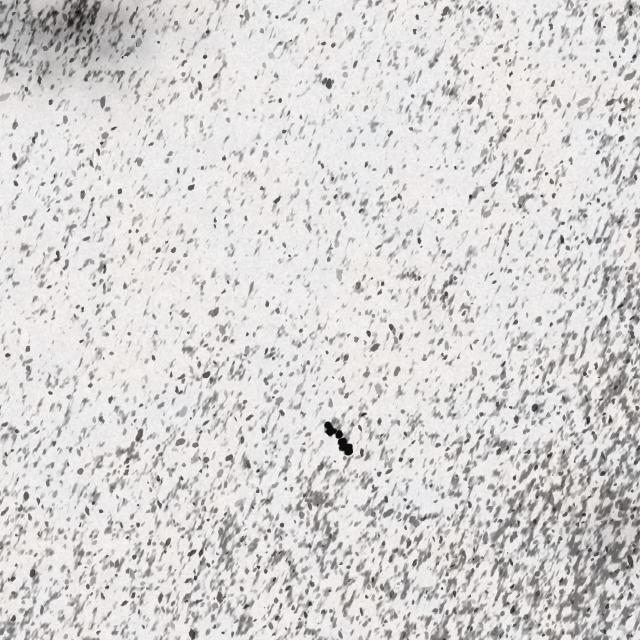
Give the GLSL for this texture, as a Shadertoy shader.

```glsl
// Weathered white plaster with slanted dark pits, grey grime and worn edges.

float hash(vec2 p) {
    vec3 q = fract(vec3(p.xyx) * 0.1031);
    q += dot(q, q.yzx + 33.33);
    return fract((q.x + q.y) * q.z);
}

float noise(vec2 p) {
    vec2 i = floor(p), f = fract(p);
    f = f * f * (3.0 - 2.0 * f);
    return mix(mix(hash(i), hash(i + vec2(1, 0)), f.x),
               mix(hash(i + vec2(0, 1)), hash(i + vec2(1, 1)), f.x), f.y);
}

float fbm(vec2 p) {
    float sum = 0.0, gain = 0.53;
    for (int i = 0; i < 4; i++) {
        sum += gain * noise(p);
        p = p * 2.03 + 17.3;
        gain *= 0.5;
    }
    return sum;
}

// Soft round region of influence
float patchAt(vec2 p, vec2 center, vec2 radius) {
    return exp(-2.0 * dot((p - center) / radius, (p - center) / radius));
}

// Grime gathered in the upper left corner
float cornerGrime(vec2 p) {
    vec2 warp = 0.12 * vec2(fbm(p * 11.0) - 0.5, fbm(p * 11.0 + 40.0) - 0.5);
    return patchAt(p + warp, vec2(0.1, 0.97), vec2(0.2, 0.12));
}

// How eroded the surface is: right side, lower part and a few stains
float wearAt(vec2 p) {
    float right = smoothstep(0.62, 1.05, p.x + 0.3 * (0.5 - p.y));
    float low = 0.38 * smoothstep(0.65, 0.0, p.y);
    float stains = patchAt(p, vec2(0.155, 0.57), vec2(0.03, 0.07))
                 + patchAt(p, vec2(0.51, 0.19), vec2(0.04, 0.08))
                 + patchAt(p, vec2(0.55, 0.68), vec2(0.06, 0.05))
                 + patchAt(p, vec2(0.13, 0.13), vec2(0.03, 0.08))
                 + patchAt(p, vec2(0.69, 0.54), vec2(0.07, 0.08));
    float drift = 0.9 * (fbm(p * vec2(9.0, 7.0) + 5.0) - 0.5);
    return clamp(0.08 + 0.75 * right + low + 0.5 * stains
                 + 0.8 * cornerGrime(p) + drift, 0.0, 1.0);
}

// Scattered elongated pits leaning to the right
float pits(vec2 p, float cells, float size, float chance, float seed) {
    vec2 home = floor(p * cells);
    float dark = 0.0;
    for (int y = -1; y <= 1; y++)
    for (int x = -1; x <= 1; x++) {
        vec2 id = home + vec2(x, y), key = id + seed;
        vec2 center = (id + vec2(hash(key), hash(key + 71.7))) / cells;
        float odds = chance * (0.35 + 1.1 * wearAt(center));
        if (hash(key + 13.1) > odds) continue;
        float angle = 0.35 + 1.5 * (hash(key + 29.3) - 0.5);
        vec2 along = vec2(sin(angle), cos(angle)), d = p - center;
        d += 0.0025 * (vec2(noise(p * 260.0), noise(p * 260.0 + 50.0)) - 0.5);
        float stretch = mix(1.0, 2.4, hash(key + 47.9));
        float radius = size * mix(0.6, 1.25, hash(key + 5.7));
        float dist = length(vec2(dot(d, along) / stretch,
                                 dot(d, vec2(along.y, -along.x))));
        float cover = 1.0 - smoothstep(radius - 0.0012, radius + 0.001, dist);
        dark = max(dark, cover * mix(0.16, 0.62, hash(key + 61.3)));
    }
    return dark;
}

// Chain of deep black holes running down to the right
float deepHoles(vec2 p) {
    float hole = 0.0;
    for (int i = 0; i < 9; i++) {
        float k = float(i);
        vec2 jitter = vec2(hash(vec2(k, 3.0)), hash(vec2(k, 8.0))) - 0.5;
        vec2 center = mix(vec2(0.511, 0.337), vec2(0.545, 0.294), k / 8.0)
                    + 0.012 * jitter;
        float radius = mix(0.004, 0.0085, hash(vec2(k, 21.0)));
        float dist = length(p - center) + 0.003 * (noise(p * 200.0) - 0.5);
        hole = max(hole, 1.0 - smoothstep(radius - 0.0015, radius + 0.0015, dist));
    }
    return hole;
}

void mainImage(out vec4 fragColor, in vec2 fragCoord) {
    vec2 p = fragCoord / iResolution.xy;
    float wear = wearAt(p);

    // Clean plaster with faint warm and cool mottling
    float tint = fbm(p * 14.0) - 0.5;
    vec3 color = vec3(0.93, 0.922, 0.921) + tint * vec3(0.03, 0.0, -0.025);
    color += 0.03 * (fbm(p * 45.0 + 9.0) - 0.5) + 0.05 * (noise(p * 330.0) - 0.5);

    // Slanted erosion grain that spreads with wear
    vec2 slant = vec2(p.x - 0.35 * p.y, p.y) * vec2(150.0, 88.0);
    float grain = 0.65 * noise(slant) + 0.35 * noise(slant * 2.1 + 31.0);
    float edge = 0.62 - 0.26 * wear;
    float dark = 0.45 * smoothstep(edge, edge + 0.4, grain);

    // Cloudy grime and pits
    float grime = cornerGrime(p) + 0.35 * patchAt(p, vec2(0.97, 0.17), vec2(0.12, 0.1));
    dark += 0.32 * grime * (0.35 + fbm(p * 38.0));
    float pit = max(pits(p, 72.0, 0.0026, 0.42, 0.0),
                    pits(p, 38.0, 0.0039, 0.22, 130.0));
    dark = max(dark, pit) + 0.3 * min(dark, pit);

    color -= dark * vec3(0.995, 1.0, 1.0);
    color = mix(color, vec3(0.05), deepHoles(p));
    fragColor = vec4(clamp(color, 0.04, 1.0), 1.0);
}
```
